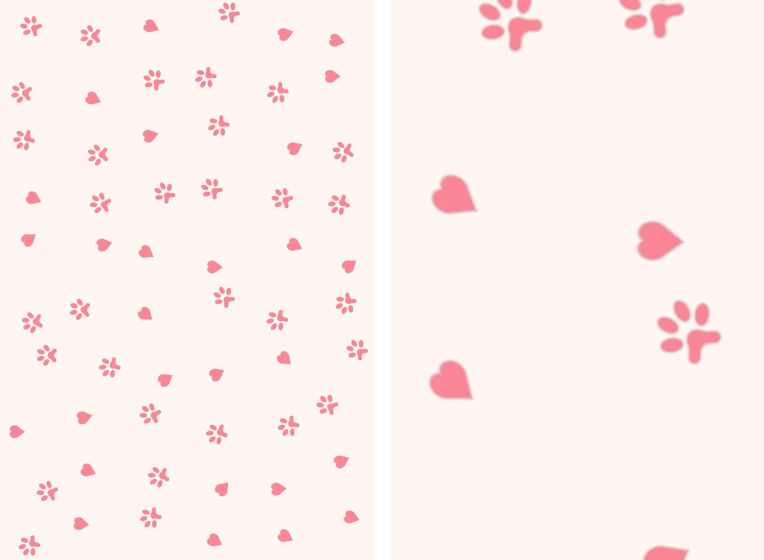
Left: the whole. Right: its middle third, enlarged.
Give the GLSL for this pattern, as a WebGL 2 fragment shader.

```glsl
#version 300 es
precision highp float;
// Pink hearts and paw prints scattered on a pale cream ground.

uniform vec2 u_resolution;
out vec4 fragColor;

// Colours
const vec3 CREAM = vec3(1.0, 0.962, 0.945);
const vec3 PINK = vec3(0.985, 0.53, 0.59);
const vec3 RIM = vec3(0.88, 0.53, 0.58);

// Lengths are fractions of the canvas height
const vec2 CELL = vec2(0.11133, 0.1);
const vec2 JITTER = vec2(0.21, 0.28);     // fraction of a cell, each way
const float STAGGER = 0.1;                // sideways shift of alternate rows
const float TILT = 0.85;                  // largest rotation, radians
const float PAW_SHARE = 0.52;
const float PAW_SIZE = 0.0208;
const vec2 HEART_SIZE = vec2(0.0245, 0.0188);
const float EDGE = 0.0015;
const float RIM_WIDTH = 0.0022;

// Paw proportions, in units of PAW_SIZE
const vec2 TOE_RADII = vec2(0.32, 0.2);
const vec2 TOE_ANGLE = vec2(0.29, 0.91);  // inner, outer
const vec2 TOE_REACH = vec2(1.0, 0.78);   // inner, outer
const float PAW_CENTRE = 0.4;

vec3 hash3(vec2 p) {
    vec3 q = fract(p.xyx * vec3(0.1031, 0.1030, 0.0973) + 0.137);
    q += dot(q, q.yxz + 33.33);
    return fract((q.xxy + q.yzz) * q.zyx);
}

mat2 rotation(float a) {
    float c = cos(a), s = sin(a);
    return mat2(c, s, -s, c);
}

float ellipse(vec2 p, vec2 radii) {
    float k = length(p / radii);
    return k * (k - 1.0) / max(length(p / (radii * radii)), 0.001);
}

float capsule(vec2 p, vec2 a, vec2 b, float radius) {
    vec2 ab = b - a;
    float t = clamp(dot(p - a, ab) / dot(ab, ab), 0.0, 1.0);
    return length(p - a - ab * t) - radius;
}

float smoothMin(float a, float b, float k) {
    float h = max(k - abs(a - b), 0.0) / k;
    return min(a, b) - 0.25 * h * h * k;
}

// Heart with its tip towards +x
float heart(vec2 p) {
    vec2 h = vec2(abs(p.y) / HEART_SIZE.y, 0.55 - p.x / HEART_SIZE.x);
    float d;
    if (h.x + h.y > 1.0) {
        d = length(h - vec2(0.25, 0.75)) - sqrt(0.125);
    } else {
        float notch = length(h - vec2(0.0, 1.0));
        float side = length(h - 0.5 * max(h.x + h.y, 0.0));
        d = min(notch, side) * sign(h.x - h.y);
    }
    return d * HEART_SIZE.y;
}

// Paw with its toes towards -x, mirrored about its axis
float paw(vec2 p) {
    vec2 q = vec2(PAW_CENTRE - p.x / PAW_SIZE, abs(p.y) / PAW_SIZE);
    float core = length(q - vec2(0.1, 0.0)) - 0.27;
    float lobe = capsule(q, vec2(0.05, 0.1), vec2(-0.23, 0.41), 0.17);
    float d = smoothMin(core, lobe, 0.12);
    for (int i = 0; i < 2; i++) {
        vec2 toe = rotation(-TOE_ANGLE[i]) * q - vec2(TOE_REACH[i], 0.0);
        d = min(d, ellipse(toe, TOE_RADII));
    }
    return d * PAW_SIZE;
}

void main() {
    // One jittered motif per cell, never crossing the cell border
    vec2 grid = gl_FragCoord.xy / u_resolution.y / CELL;
    vec2 id = floor(grid);
    vec3 place = hash3(id + 7.0);
    float kind = hash3(id + 61.0).x;
    vec2 offset = (place.xy * 2.0 - 1.0) * JITTER;
    offset.x += STAGGER * (mod(id.y, 2.0) * 2.0 - 1.0) * 0.6;
    vec2 p = (fract(grid) - 0.5 - offset) * CELL;
    p = rotation((place.z * 2.0 - 1.0) * TILT) * p;

    float d = kind < PAW_SHARE ? paw(p) : heart(p);

    // Soft outline, slightly muted at the rim
    float edge = max(EDGE, 0.7 / u_resolution.y);
    float cover = 1.0 - smoothstep(-edge, edge, d);
    vec3 ink = mix(RIM, PINK, smoothstep(0.0, RIM_WIDTH, -d));
    fragColor = vec4(mix(CREAM, ink, cover), 1.0);
}
```
